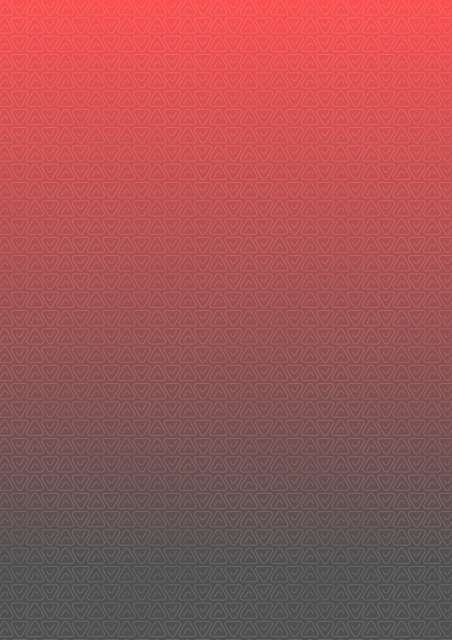
A Shadertoy shader for this pattern:

```glsl
// Rows of alternating up and down rounded triangle outlines, each with a curled
// inner hook, drawn as faint pale lines over a vertical grey-to-red gradient.
// Distances come from formulas; one length unit is 1/768 of the canvas height.

const float UNITS = 768.0;          // canvas height in design units
const float ROWS = 35.0;            // repeats down the canvas
const float STEP = 18.33;           // spacing between neighbouring triangles
const vec2 FIRST = vec2(5.3, 8.7);  // centre of the first triangle, from top left
const float HALF_SIDE = 7.0;        // triangle half side before rounding
const float CORNER = 3.1;           // corner rounding radius
const float CENTROID_DROP = 2.02;   // centroid offset from the row centre
const vec2 HOOK_CENTRE = vec2(0.4, 0.3);
const float HOOK_RADIUS = 2.3;
const float HOOK_LONG = 6.2;
const float HOOK_SHORT = 2.6;
const float LINE_WIDTH = 1.2;
const float LINE_OPACITY = 0.145;
const float FADE_START = 0.12;      // height where the grey begins to redden
const vec3 GREY = vec3(0.312, 0.312, 0.315);
const vec3 RED = vec3(0.98, 0.31, 0.315);
const vec3 LINE_COLOUR = vec3(1.0, 0.96, 0.92);
const float SQRT3 = 1.7320508;

// Signed distance to an upright equilateral triangle about its centroid
float triangleDistance(vec2 p, float r) {
    p.x = abs(p.x) - r;
    p.y += r / SQRT3;
    if (p.x + SQRT3 * p.y > 0.0)
        p = 0.5 * vec2(p.x - SQRT3 * p.y, -SQRT3 * p.x - p.y);
    p.x -= clamp(p.x, -2.0 * r, 0.0);
    return -length(p) * sign(p.y);
}

// Rounded arch with one long and one short leg parallel to the sides
float hookDistance(vec2 p) {
    vec2 q = p - HOOK_CENTRE;
    float leg = q.x < 0.0 ? HOOK_LONG : HOOK_SHORT;
    q.x = abs(q.x);
    if (q.x < SQRT3 * q.y) return abs(length(q) - HOOK_RADIUS);
    vec2 normal = vec2(0.5 * SQRT3, 0.5);
    vec2 along = vec2(0.5, -0.5 * SQRT3);
    q -= HOOK_RADIUS * normal;
    return length(q - along * clamp(dot(q, along), 0.0, leg));
}

// Unsigned distance to the nearest line in the tiled motif
float motifDistance(vec2 p) {
    float rowStep = UNITS / ROWS;
    p -= FIRST;
    float y = -(p.y - rowStep * round(p.y / rowStep));
    float nearest = round(p.x / STEP);
    float d = 1e3;
    for (float k = -1.0; k <= 1.0; k++) {
        float column = nearest + k;
        vec2 q = vec2(p.x - column * STEP, y);
        if (mod(column, 2.0) > 0.5) q = -q;
        q.y += CENTROID_DROP;
        float outline = abs(triangleDistance(q, HALF_SIDE) - CORNER);
        d = min(d, min(outline, hookDistance(q)));
    }
    return d;
}

void mainImage(out vec4 fragColor, in vec2 fragCoord) {
    float height = fragCoord.y / iResolution.y;
    float pixel = UNITS / iResolution.y;
    vec2 p = vec2(fragCoord.x, iResolution.y - fragCoord.y) * pixel;

    // Background gradient
    float blend = clamp((height - FADE_START) / (1.0 - FADE_START), 0.0, 1.0);
    vec3 colour = mix(GREY, RED, blend);

    // Thin lines keep their weight when narrower than a pixel
    float coverWidth = max(LINE_WIDTH, pixel);
    float line = clamp((0.5 * coverWidth - motifDistance(p)) / pixel + 0.5, 0.0, 1.0);
    line *= LINE_WIDTH / coverWidth;

    // Slow sines vary the strength of the lines a little
    float strength = 1.0 + 0.08 * sin(p.x * 0.031 + 1.7 * sin(p.y * 0.017));
    colour = mix(colour, LINE_COLOUR, line * LINE_OPACITY * strength);

    fragColor = vec4(colour, 1.0);
}
```
